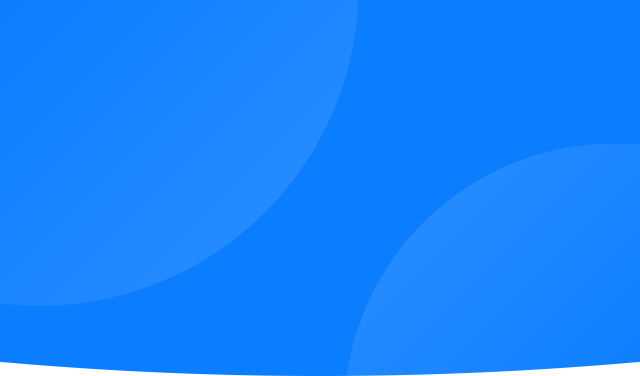
This background is drawn by a Shadertoy shader. Its source:

```glsl
// A flat blue panel with two large translucent discs and a shallow curved
// lower edge above white. Discs are distance fields, each tinted by a
// diagonal linear gradient; all lengths are in canvas heights.

#define BASE_BLUE    vec3(0.043, 0.490, 1.0)
#define PAPER_WHITE  vec3(1.0)
#define UPPER_DISC   vec3(0.1044, 1.0356, 0.849)   // centre x, y, radius
#define LOWER_DISC   vec3(1.6333, -0.1, 0.718)
#define CURVE_RADIUS 9.656
#define TINT_CENTRE  0.012                         // white tint at disc centre
#define TINT_RIM     0.105                         // white tint at bright rim

// Anti-aliased coverage of a signed distance, negative inside.
float coverage(float distanceToEdge, float pixel) {
    return clamp(0.5 - distanceToEdge / pixel, 0.0, 1.0);
}

float discDistance(vec2 p, vec3 disc) {
    return length(p - disc.xy) - disc.z;
}

// Opacity of a disc that brightens along the given direction.
float discTint(vec2 p, vec3 disc, vec2 direction, float pixel) {
    float along = dot(p - disc.xy, normalize(direction)) / disc.z;
    float tint = max(mix(TINT_CENTRE, TINT_RIM, along), 0.0);
    return tint * coverage(discDistance(p, disc), pixel);
}

void mainImage(out vec4 fragColor, in vec2 fragCoord) {
    float pixel = 1.0 / iResolution.y;
    vec2 p = fragCoord * pixel;
    float middle = 0.5 * iResolution.x * pixel;

    // Blue panel with both discs brightening toward the open diagonal
    vec3 color = BASE_BLUE;
    color = mix(color, vec3(1.0), discTint(p, UPPER_DISC, vec2(1.0, -1.0), pixel));
    color = mix(color, vec3(1.0), discTint(p, LOWER_DISC, vec2(-1.0, 1.0), pixel));

    // Curved lower edge: a wide circle touching the bottom at mid width
    vec3 panelCircle = vec3(middle, CURVE_RADIUS, CURVE_RADIUS);
    float panel = coverage(discDistance(p, panelCircle), pixel);
    fragColor = vec4(mix(PAPER_WHITE, color, panel), 1.0);
}
```
